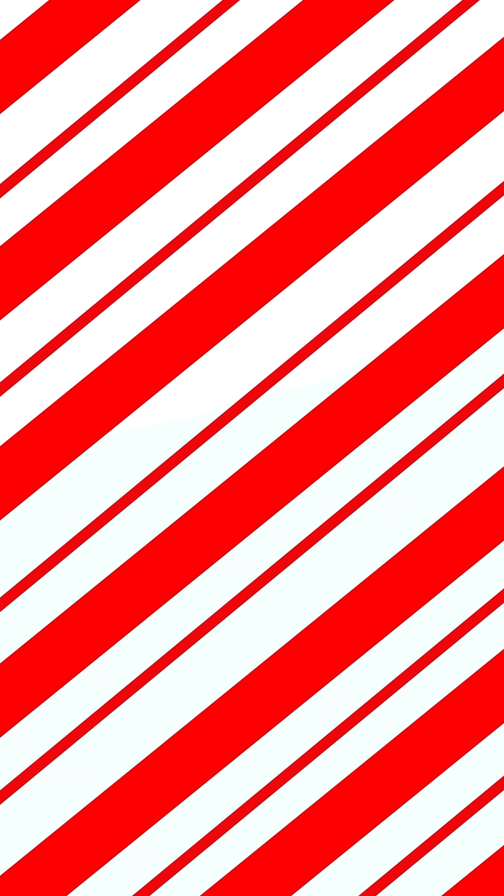
Reproduce this pattern procedurally as a Shadertoy shader.

```glsl
// Lengths are fractions of the canvas height; depth runs down the left edge.
const vec3 WHITE = vec3(1.0);
const vec3 ICE = vec3(0.955, 1.0, 0.996);
const vec3 RED = vec3(0.995, 0.0, 0.005);
const vec3 THIN_RED = vec3(0.94, 0.02, 0.045);
const vec3 RIM_RED = vec3(0.76, 0.03, 0.06);

const int FIRST_STRIPE = -1;
const int LAST_STRIPE = 7;

const float BAND_SLOPE = 0.8125;
const float BAND_START = 0.0859;
const float BAND_PITCH = 0.2259;
const float BAND_HALF = 0.0415;

const float LINE_SLOPE = 0.827;
const float LINE_START = 0.2135;
const float LINE_PITCH = 0.2325;
const float LINE_SQUEEZE = 0.00085;
const float LINE_HALF = 0.0081;

const float RIM_WIDTH = 0.0014;
const float TINT_DEPTH = 0.515;
const float TINT_SLOPE = 0.27;

float hash(vec2 p) {
    vec3 q = fract(p.xyx * 0.1031);
    q += dot(q, q.yzx + 33.33);
    return fract((q.x + q.y) * q.z);
}

float valueNoise(vec2 p) {
    vec2 cell = floor(p);
    vec2 f = fract(p);
    f = f * f * (3.0 - 2.0 * f);
    float low = mix(hash(cell), hash(cell + vec2(1.0, 0.0)), f.x);
    float high = mix(hash(cell + vec2(0.0, 1.0)), hash(cell + vec2(1.0)), f.x);
    return mix(low, high, f.y);
}

float bump(float k, float peak, float sharpness) {
    return exp(-sharpness * (k - peak) * (k - peak));
}

// Wide bands drift from an even pitch in two places.
float bandCentre(int i) {
    float k = float(i);
    return BAND_START + BAND_PITCH * k
         + 0.0312 * bump(k, 3.75, 0.94) + 0.0044 * bump(k, 1.0, 4.0);
}

// Thin lines tighten with depth, and every second one sits higher.
float lineCentre(int i) {
    float k = float(i);
    float lift = float(i & 1) * (0.0089 + 0.0014 * k);
    return LINE_START + LINE_PITCH * k - LINE_SQUEEZE * k * k - lift;
}

// Paints a stripe with a dark rim; inside is the distance in from its edge.
vec3 paintStripe(vec3 base, vec3 ink, float inside, float pixel) {
    float rim = 1.0 - smoothstep(-0.5 * pixel, 0.5 * pixel, inside - RIM_WIDTH);
    float cover = smoothstep(-0.75 * pixel, 0.75 * pixel, inside);
    return mix(base, mix(ink, RIM_RED, rim), cover);
}

// White ground with a faint, blotchy cool tint in its lower part.
vec3 ground(vec2 p) {
    float blotch = valueNoise(p * 14.0) - 0.5;
    float edge = TINT_DEPTH - TINT_SLOPE * p.x + 0.03 * blotch;
    float tint = smoothstep(-0.006, 0.006, p.y - edge);
    tint *= 0.9 + 0.25 * (valueNoise(p * 35.0) - 0.5);
    return mix(WHITE, ICE, tint);
}

void mainImage(out vec4 fragColor, in vec2 fragCoord) {
    float pixel = 1.0 / iResolution.y;
    vec2 p = vec2(fragCoord.x, iResolution.y - fragCoord.y) * pixel;

    float bandDepth = p.y + BAND_SLOPE * p.x;
    float lineDepth = p.y + LINE_SLOPE * p.x;
    float bandInside = -1.0;
    float lineInside = -1.0;
    for (int i = FIRST_STRIPE; i <= LAST_STRIPE; i++) {
        bandInside = max(bandInside, BAND_HALF - abs(bandDepth - bandCentre(i)));
        lineInside = max(lineInside, LINE_HALF - abs(lineDepth - lineCentre(i)));
    }

    // Turn vertical offsets into distances square to the stripes.
    bandInside /= length(vec2(1.0, BAND_SLOPE));
    lineInside /= length(vec2(1.0, LINE_SLOPE));

    vec3 color = ground(p);
    color = paintStripe(color, RED, bandInside, pixel);
    color = paintStripe(color, THIN_RED, lineInside, pixel);
    fragColor = vec4(color, 1.0);
}
```
